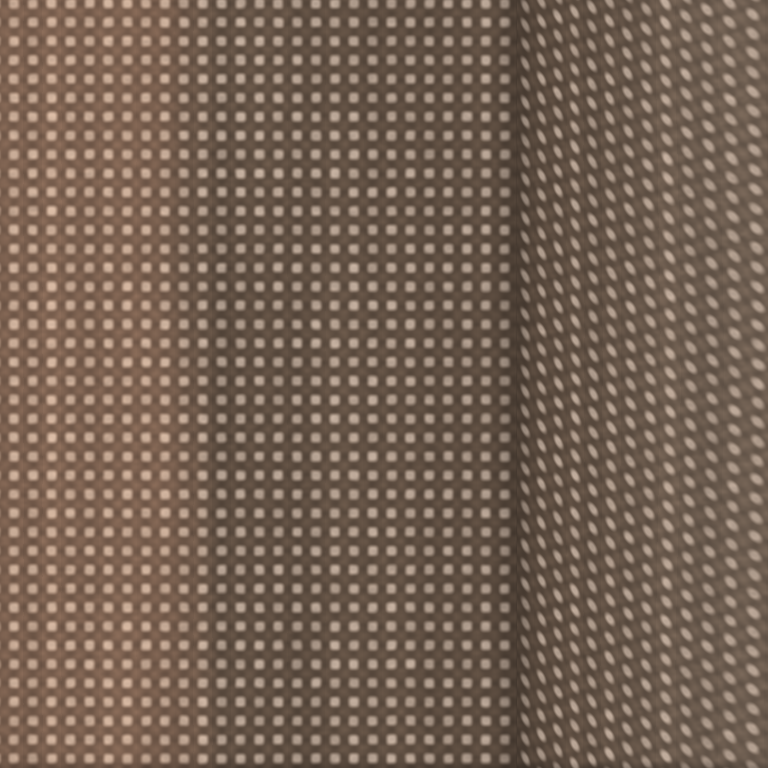
Reproduce this texture procedurally as a WebGL 1 fragment shader.

```glsl
precision highp float;
// Draped brown mesh cloth: rows of soft pale dots, flat at left, slanting past a fold at right.
uniform vec2 u_resolution;

float hash(vec2 p) {
  p = fract(p * vec2(0.1031, 0.1137));
  p += dot(p, p.yx + 33.33);
  return fract((p.x + p.y) * p.x * 7.31);
}

float noise(vec2 p) {
  vec2 i = floor(p), f = fract(p);
  f = f * f * (3.0 - 2.0 * f);
  return mix(mix(hash(i), hash(i + vec2(1.0, 0.0)), f.x),
             mix(hash(i + vec2(0.0, 1.0)), hash(i + vec2(1.0, 1.0)), f.x), f.y);
}

// Weave coordinates of the flat cloth, one unit per dot.
vec2 flatWeave(vec2 uv) {
  return uv * 40.68 + vec2(-0.24, 0.0);
}

// Beyond the fold the columns widen and the rows run downhill.
vec2 slantedWeave(vec2 uv, float d) {
  float sway = 0.12 * sin(uv.y * 7.0 + 1.0) * smoothstep(0.0, 0.2, d);
  return vec2(d * (48.0 - 26.5 * d) + 0.5 + sway,
              uv.y * 39.8 + d * 40.0 * (0.95 - 0.8 * d));
}

void main() {
  vec2 uv = gl_FragCoord.xy / u_resolution;
  float d = uv.x - 0.684;
  float slanted = smoothstep(-0.012, -0.009, d);
  vec2 weave = slanted > 0.5 ? slantedWeave(uv, d) : flatWeave(uv);
  weave += 0.05 * (vec2(noise(uv * 60.0), noise(uv * 60.0 + 71.0)) - 0.5);
  vec2 cell = floor(weave) + 90.0 * slanted;
  vec2 q = abs(fract(weave) - 0.5);

  // Dots are rounded squares on the flat part and slanted ovals past the fold.
  float power = mix(3.0, 2.0, slanted);
  float radius = pow(pow(q.x, power) + pow(q.y, power), 1.0 / power);
  float dotMask = 1.0 - smoothstep(0.11, 0.39, radius);
  dotMask *= 0.9 + 0.2 * hash(cell + 5.0);

  // Broad tint: rosy at left, grey brown in the middle, a little lighter at right.
  float rosy = 1.0 - smoothstep(0.2, 0.32, uv.x + 0.03 * noise(uv * vec2(20.0, 3.0)));
  float rightLight = smoothstep(0.0, 0.3, d);
  vec3 gap = mix(vec3(0.365, 0.302, 0.252), vec3(0.47, 0.367, 0.302), rosy);
  gap = mix(gap, vec3(0.43, 0.367, 0.315), rightLight);
  vec3 pale = mix(vec3(0.70, 0.625, 0.565), vec3(0.77, 0.66, 0.58), rosy);

  // Threads: darker beside each dot, lighter where the gaps cross.
  float crossing = cos(6.28318 * weave.x) * cos(6.28318 * weave.y);
  gap *= 1.0 + 0.09 * crossing;
  vec3 color = mix(gap, pale, dotMask);

  // Uneven columns, soft vertical folds and fine fibres.
  color *= 0.97 + 0.06 * hash(vec2(cell.x, 3.0));
  color *= 0.96 + 0.08 * noise(vec2(uv.x * 14.0, uv.y * 2.0));
  color *= 0.95 + 0.06 * noise(uv * 180.0) + 0.06 * noise(uv * vec2(90.0, 220.0) + 40.0);

  // Shadow in the fold and along the lower hem.
  float side = d < -0.008 ? 0.03 : 0.018;
  color *= 1.0 - 0.2 * exp(-pow((d + 0.008) / side, 2.0));
  color *= 0.82 + 0.18 * smoothstep(0.0, 0.012, uv.y);
  gl_FragColor = vec4(color, 1.0);
}
```
